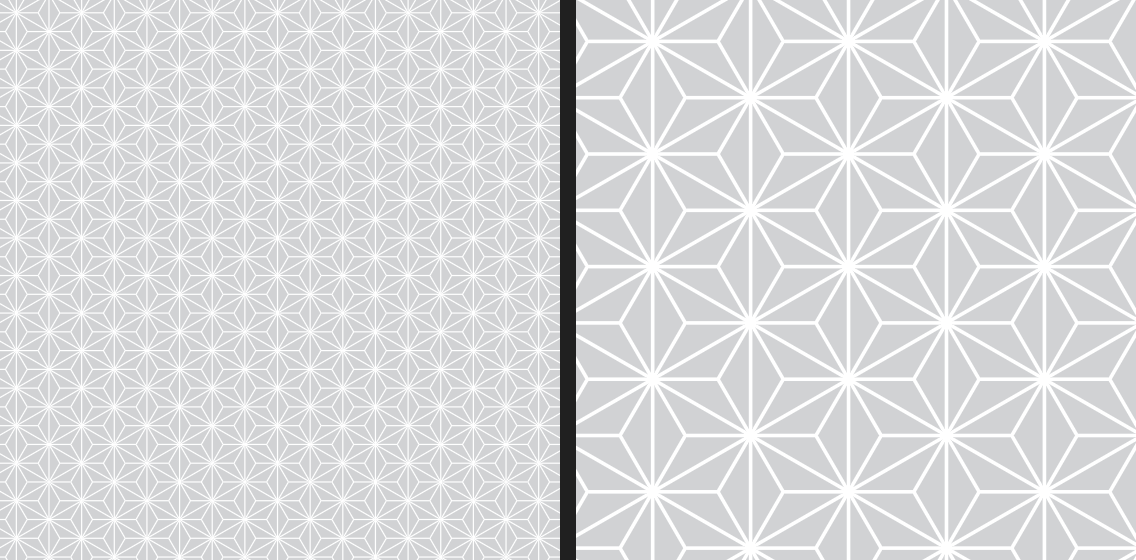
Left, the full canvas; right, a detail of the centre.
A Shadertoy shader for this pattern:

```glsl
// Asanoha (hemp leaf) lattice: fine white lines on a flat cool grey.
// Each point is moved to its nearest star in a triangular lattice, where the
// whole pattern reduces to six lines crossing at the centre, 30 degrees apart.

const float PI = 3.14159265;

// Offset from the nearest star; stars are one unit apart, in vertical columns.
vec2 nearestStar(vec2 p) {
    vec2 cell = vec2(sqrt(3.0), 1.0);
    vec2 corner = mod(p + 0.5 * cell, cell) - 0.5 * cell;
    vec2 centre = mod(p, cell) - 0.5 * cell;
    return dot(corner, corner) < dot(centre, centre) ? corner : centre;
}

// Distance to the closest of the twelve rays of a star.
float rayDistance(vec2 q) {
    float d = 1.0;
    for (int i = 0; i < 6; i++) {
        float angle = float(i) * PI / 6.0;
        d = min(d, abs(dot(q, vec2(cos(angle), sin(angle)))));
    }
    return d;
}

void mainImage(out vec4 fragColor, in vec2 fragCoord) {
    // Lattice units: about 8.6 star pairs across and 14.9 stars down.
    vec2 scale = vec2(8.577 * sqrt(3.0), 14.92);
    vec2 p = (fragCoord / iResolution.y - vec2(0.0292, 0.0388)) * scale;
    float pixel = scale.y / iResolution.y;

    // Antialiased line coverage.
    float d = rayDistance(nearestStar(p));
    float line = clamp(0.5 + (0.016 - d) / pixel, 0.0, 1.0);

    vec3 ground = vec3(0.818, 0.825, 0.832);
    fragColor = vec4(mix(ground, vec3(1.0), line), 1.0);
}
```
